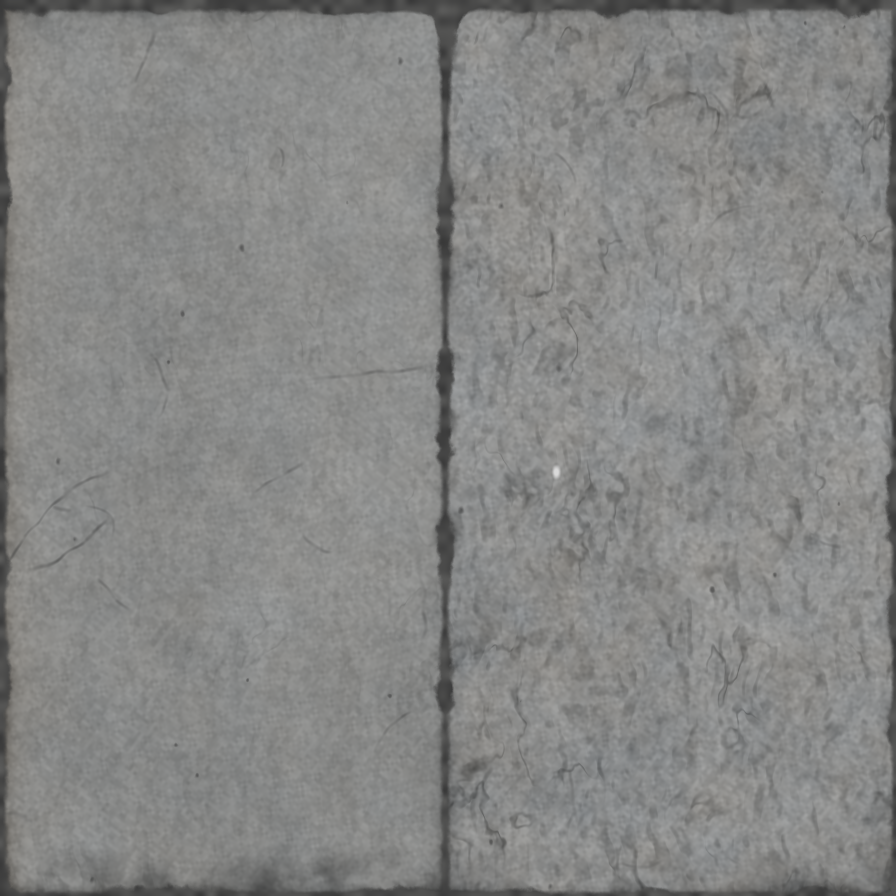
Give the GLSL for this texture, as a Shadertoy shader.

```glsl
// Two tall worn concrete slabs side by side, divided by a thin dark joint.
// Box distances roughened by noise give the crumbled rims; layered noise gives
// mottling and grain; hashed loops scatter the hairline cracks and pits.

const vec3 SMOOTH_STONE = vec3(0.545, 0.548, 0.543);
const vec3 ROUGH_STONE  = vec3(0.540, 0.542, 0.538);
const vec3 JOINT_DARK   = vec3(0.22, 0.22, 0.22);
const vec3 JOINT_LIGHT  = vec3(0.36, 0.36, 0.355);
const vec3 WARM_TINT    = vec3(0.020, 0.002, -0.018);
const float JOINT_X = 0.497;

float hash(vec2 p) {
    return fract(sin(dot(p, vec2(127.1, 311.7))) * 43758.5453);
}

vec2 hash2(vec2 p) {
    return vec2(hash(p), hash(p + 19.7));
}

float noise(vec2 p) {
    vec2 i = floor(p), f = fract(p);
    f = f * f * (3.0 - 2.0 * f);
    return mix(mix(hash(i), hash(i + vec2(1, 0)), f.x),
               mix(hash(i + vec2(0, 1)), hash(i + vec2(1, 1)), f.x), f.y);
}

float fbm(vec2 p) {
    float sum = 0.0, amp = 0.533;
    for (int i = 0; i < 4; i++) {
        sum += amp * noise(p);
        p = mat2(1.6, 1.2, -1.2, 1.6) * p + 7.3;
        amp *= 0.5;
    }
    return sum;
}

// Distance to the nearest side, positive inside the rectangle
float insideBox(vec2 p, vec2 lo, vec2 hi) {
    vec2 d = min(p - lo, hi - p);
    return min(d.x, d.y);
}

// Tapered, wobbling hairline from a to b, bowed sideways by bend
float hairline(vec2 p, vec2 a, vec2 b, float bend, float width) {
    vec2 ab = b - a, ap = p - a;
    float len = length(ab);
    float t = dot(ap, ab) / (len * len);
    float side = (ab.x * ap.y - ab.y * ap.x) / len;
    side -= bend * 4.0 * t * (1.0 - t) + 0.006 * (noise(p * 50.0) - 0.5);
    float taper = smoothstep(0.0, 0.15, t) * smoothstep(1.0, 0.75, t);
    return taper * smoothstep(width, 0.0, abs(side)) * (0.15 + 0.85 * noise(p * 80.0));
}

// Scattered cracks and pits within one slab
float scatteredMarks(vec2 p, vec2 lo, vec2 size, float seed, float soft) {
    float marks = 0.0;
    for (int i = 0; i < 12; i++) {
        vec2 id = vec2(float(i), seed);
        vec2 start = lo + size * hash2(id);
        float angle = 6.2832 * hash(id + 3.1);
        float len = mix(0.025, 0.09, hash(id + 5.3));
        vec2 end = start + len * vec2(cos(angle), sin(angle));
        float bend = len * 0.5 * (hash(id + 8.9) - 0.5);
        marks = max(marks, 0.5 * hairline(p, start, end, bend, 0.0025 + soft));

        vec2 pit = p - lo - size * hash2(id + 41.0);
        float radius = mix(0.003, 0.006, hash(id + 13.0));
        float d = length(pit * vec2(1.2, 0.85)) + 0.003 * noise(p * 250.0);
        marks = max(marks, 0.85 * smoothstep(radius + soft, radius * 0.3, d));
    }
    return marks;
}

// Mottled surface; rough goes from trowelled (0) to streaked (1)
vec3 stoneSurface(vec2 p, float rough) {
    vec3 col = mix(SMOOTH_STONE, ROUGH_STONE, rough);
    col += 0.08 * (fbm(p * 6.0 + 3.0) - 0.5);
    col += mix(0.06, 0.09, rough) * (fbm(p * vec2(42.0, 28.0)) - 0.5);
    // Fine grain, turned off the axes
    vec2 turned = mat2(0.8, 0.6, -0.6, 0.8) * p;
    col += mix(0.06, 0.075, rough) * (noise(turned * 260.0) - 0.5);
    col += mix(0.035, 0.06, rough) * (noise(turned * 150.0 + 9.0) - 0.5);
    // Short upright scratches bent by a warp
    vec2 warped = p + 0.05 * vec2(fbm(p * 13.0), fbm(p * 13.0 + 31.0));
    float scratch = noise(warped * vec2(140.0, 58.0));
    col -= mix(0.02, 0.075, rough) * (smoothstep(0.55, 0.95, scratch) - 0.2);
    // Soft dark wisps along contours of warped noise
    float contour = abs(fbm(warped * vec2(24.0, 15.0) + 11.0) - 0.5);
    float patches = smoothstep(0.46, 0.68, fbm(p * 11.0 + 21.0));
    col -= mix(0.04, 0.11, rough) * patches * smoothstep(0.05, 0.0, contour);
    return col + WARM_TINT * (fbm(p * 19.0 + 40.0) - 0.5) * (0.7 + 0.8 * rough);
}

void mainImage(out vec4 fragColor, in vec2 fragCoord) {
    vec2 p = fragCoord / iResolution.xy;
    float soft = 0.7 / iResolution.y;
    float rough = step(JOINT_X, p.x);
    vec2 lo = mix(vec2(0.005, 0.003), vec2(0.4995, 0.003), rough);
    vec2 hi = mix(vec2(0.4945, 0.989), vec2(0.997, 0.990), rough);

    // Crumbling rim: rare bites, larger along the top, and a soft worn band
    float top = smoothstep(0.94, 0.985, p.y);
    float bite = smoothstep(0.55, 0.85, noise(p * 22.0 + 5.0)) * fbm(p * 90.0);
    float rim = insideBox(p, lo, hi) - 0.003 * (fbm(p * 130.0) - 0.5);
    rim -= bite * mix(0.010, 0.020, top);
    float stone = smoothstep(-0.0015 - soft, 0.0035 + soft, rim);
    float worn = smoothstep(0.35, 0.7, fbm(p * 30.0 + 60.0));

    vec3 col = stoneSurface(p, rough);
    col *= 1.0 - (0.08 + 0.30 * worn) * exp(-max(rim, 0.0) / 0.006);

    // Grime along the foot and warm rust on the outer left side
    float grime = smoothstep(0.06, 0.0, p.y) * smoothstep(0.3, 0.7, fbm(p * 14.0));
    col *= 1.0 - mix(0.65, 0.3, rough) * grime;
    col += WARM_TINT * exp(-p.x / 0.025);

    // Long cracks of the smooth slab, then the scattered marks
    float marks = scatteredMarks(p, lo, hi - lo, 2.0 + 5.0 * rough, soft);
    marks = max(marks, 0.6 * hairline(p, vec2(0.33, 0.578), vec2(0.51, 0.597), -0.003, 0.0035));
    marks = max(marks, 0.7 * hairline(p, vec2(0.0, 0.355), vec2(0.15, 0.485), 0.022, 0.003));
    marks = max(marks, 0.9 * hairline(p, vec2(0.03, 0.363), vec2(0.125, 0.433), -0.012, 0.0035));
    col = mix(col, JOINT_DARK, 0.65 * marks);

    // Pale fleck on the rough slab
    float fleck = length((p - vec2(0.621, 0.473)) * vec2(1.3, 0.8));
    col = mix(col, vec3(0.85), smoothstep(0.008, 0.002, fleck));

    vec3 joint = mix(JOINT_DARK, JOINT_LIGHT, noise(p * 85.0));
    fragColor = vec4(mix(joint, col, stone), 1.0);
}
```
